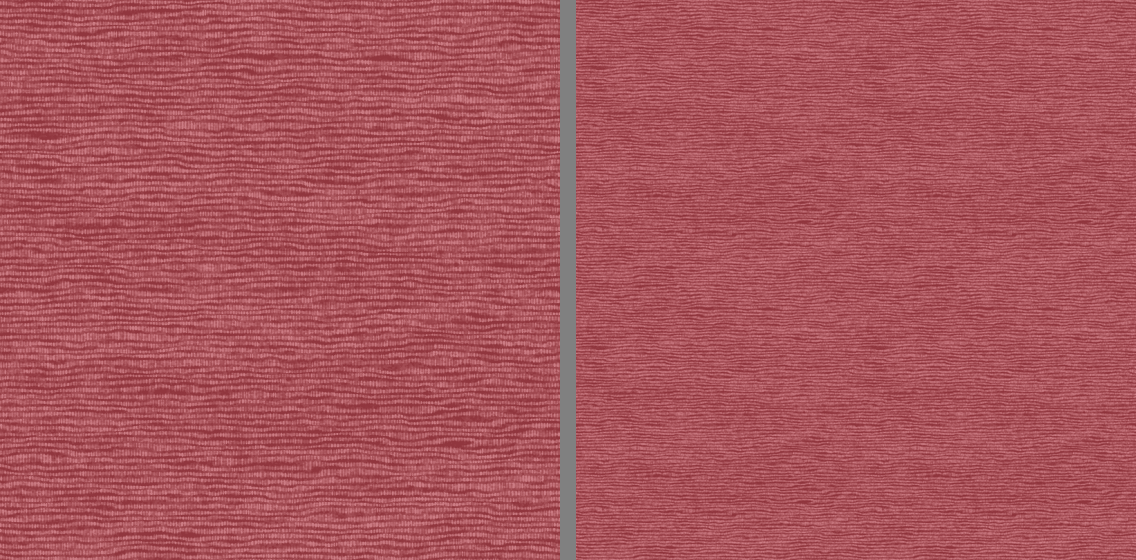
Left, the tile; right, the same tile 2 across and 2 down.
Write a Shadertoy shader that draws this texture.

```glsl
// Rose ribbed cloth: thin, nearly straight cords with small upright stitches.
// Cords repeat in y with a slight warp; each gap is broken into dashes and
// scalloped by the stitches. All repeats are whole and noise wraps: it tiles.

const float TAU = 6.2831853;
const float RIBS = 87.0;
const float STITCHES = 192.0;

const vec3 DEEP_ROSE = vec3(0.592, 0.242, 0.272);
const vec3 MID_ROSE  = vec3(0.662, 0.326, 0.354);
const vec3 PALE_ROSE = vec3(0.760, 0.440, 0.470);

vec3 hash3(vec2 cell, float seed) {
    vec3 p = fract(vec3(cell.xyx + seed * 17.0) * vec3(0.1031, 0.1030, 0.0973));
    p += dot(p, p.yxz + 33.33);
    return fract((p.xxy + p.yzz) * p.zyx);
}

// Smooth cellular noise: random cell tones blended by distance, wrapping.
float cellTone(vec2 uv, vec2 cells, float seed) {
    vec2 p = uv * cells;
    vec2 base = floor(p);
    float total = 0.0;
    float weights = 0.0;
    for (int j = -1; j <= 1; j++) {
        for (int i = -1; i <= 1; i++) {
            vec2 cell = base + vec2(i, j);
            vec3 rnd = hash3(mod(cell, cells), seed);
            vec2 d = cell + 0.15 + 0.7 * rnd.xy - p;
            float w = exp(-7.0 * dot(d, d));
            total += w * rnd.z;
            weights += w;
        }
    }
    return total / weights;
}

// Tone that changes in dashes along one row, independent of its neighbours.
float dashTone(float x, float row, float dashes, float seed) {
    float p = x * dashes + hash3(vec2(row, 1.0), seed).x;
    float a = hash3(vec2(mod(floor(p), dashes), row), seed).y;
    float b = hash3(vec2(mod(floor(p) + 1.0, dashes), row), seed).y;
    return mix(a, b, smoothstep(0.1, 0.9, fract(p)));
}

// Height of the point counted in ribs, bent slightly.
float ribCoordinate(vec2 uv) {
    float sway = 0.14 * sin(TAU * (2.0 * uv.x + 3.0 * uv.y))
               + 0.07 * sin(TAU * (7.0 * uv.x - 5.0 * uv.y) + 1.3);
    float swell = 0.75 * (cellTone(uv, vec2(9.0, 40.0), 1.0) - 0.5);
    float wobble = 0.34 * (cellTone(uv, vec2(40.0, 87.0), 2.0) - 0.5);
    return uv.y * RIBS + sway + swell + wobble;
}

// Rounded cord: 0 in the gap, 1 along the crown; inset pulls its edge in.
float cordProfile(float v, float gapWidth, float inset) {
    float fromGap = 1.0 - abs(2.0 * fract(v) - 1.0);
    return smoothstep(0.04, gapWidth, fromGap - inset);
}

// Upright stitches: x is the bump, y its random brightness.
vec2 stitches(float x, float rib, float shift) {
    float phase = x * STITCHES + shift + hash3(vec2(rib, 0.0), 3.0).x;
    float id = mod(floor(phase), STITCHES);
    float bump = 0.5 - 0.5 * cos(TAU * phase);
    return vec2(bump, 0.3 + 1.4 * hash3(vec2(id, rib), 4.0).y);
}

// Sparse small dark knots in the yarn.
float knots(vec2 uv, float cells) {
    vec2 p = uv * cells;
    vec3 rnd = hash3(mod(floor(p), cells), 5.0);
    vec2 d = (fract(p) - 0.2 - 0.6 * rnd.xy) * vec2(0.8, 1.0) / cells;
    return step(0.9, rnd.z) * (1.0 - smoothstep(0.002, 0.005, length(d)));
}

void mainImage(out vec4 fragColor, in vec2 fragCoord) {
    vec2 uv = fragCoord / iResolution.xy;

    // Cords, and the gap nearest to this point
    float v = ribCoordinate(uv);
    float rib = mod(floor(v), RIBS);
    float gap = mod(floor(v + 0.5), RIBS);

    // Stitches scallop the edge of the cord
    float shift = 0.7 * dashTone(uv.x, rib, 60.0, 7.0);
    vec2 stitch = stitches(uv.x, rib, shift);
    float stitchLight = stitch.x * stitch.y - 0.5;

    // Gaps open and close in dashes along their length
    float openness = 0.6 * dashTone(uv.x, gap, 19.0, 6.0)
                   + 0.4 * dashTone(uv.x, gap, 61.0, 13.0);
    float cord = cordProfile(v, mix(0.5, 0.85, openness), 0.14 * (1.0 - stitch.x));
    float gapDepth = mix(0.35, 1.22, openness);

    // Tone of each piece of cord, faint patches and fine fibre
    float piece = 0.4 * dashTone(uv.x, rib, 17.0, 8.0)
                + 0.6 * dashTone(uv.x, rib, 71.0, 11.0) - 0.5;
    float streak = cellTone(uv, vec2(8.0, 48.0), 12.0) - 0.5;
    float patches = cellTone(uv, vec2(4.0, 14.0), 9.0) - 0.5;
    float fibre = cellTone(uv, vec2(250.0, 310.0), 10.0) - 0.5;

    float tone = 0.79 - gapDepth * (1.0 - cord)
               + cord * (0.38 * stitchLight + 0.42 * piece)
               + 0.10 * streak + 0.12 * patches + 0.52 * fibre
               - 0.5 * knots(uv, 7.0);
    tone = clamp(tone, -0.18, 1.2);

    // Deep gaps through mid rose to pale crowns
    vec3 color = tone < 0.5
        ? mix(DEEP_ROSE, MID_ROSE, tone * 2.0)
        : mix(MID_ROSE, PALE_ROSE, tone * 2.0 - 1.0);
    fragColor = vec4(color, 1.0);
}
```
